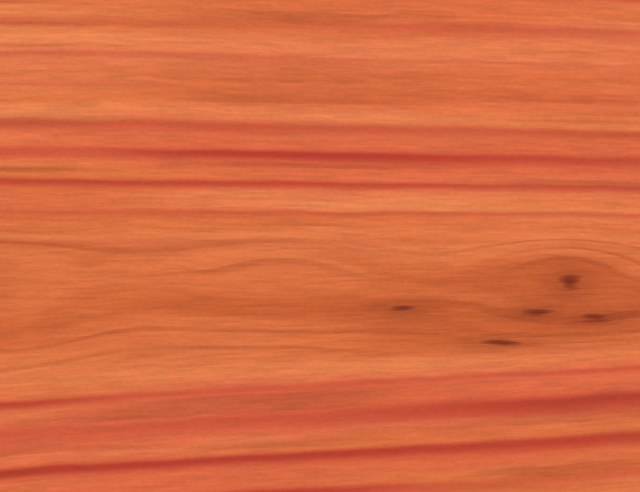
A Shadertoy shader for this texture:

```glsl
// Orange-red wood plank with long horizontal grain, red streaks and a few dark knots.
#define RINGS 15.0
#define LINES 68.0
#define WAVER 0.016
#define FIBER 0.075
#define KNOTS 5
#define ORANGE vec3(0.865, 0.450, 0.260)
#define LIGHT vec3(0.910, 0.515, 0.320)
#define BROWN vec3(0.770, 0.365, 0.200)
#define PINK vec3(0.855, 0.395, 0.265)
#define RED vec3(0.710, 0.235, 0.185)
#define DARK vec3(0.560, 0.235, 0.140)
#define KNOT vec3(0.420, 0.165, 0.110)

// Integer hash of a lattice point, 0 to 1
float hash(vec2 cell) {
    uvec2 q = uvec2(ivec2(cell)) * uvec2(1597334677u, 3812015801u);
    uint n = (q.x ^ q.y) * 1597334677u;
    n = (n ^ (n >> 15)) * 2246822519u;
    n ^= n >> 13;
    return float(n >> 8) / 16777216.0;
}

float noise(vec2 p) {
    vec2 i = floor(p), f = fract(p);
    f = f * f * (3.0 - 2.0 * f);
    return mix(mix(hash(i), hash(i + vec2(1, 0)), f.x),
               mix(hash(i + vec2(0, 1)), hash(i + vec2(1, 1)), f.x), f.y);
}

float fbm(vec2 p) {
    float sum = 0.0, amp = 0.5;
    for (int i = 0; i < 4; i++) {
        sum += amp * noise(p);
        p = p * 2.03 + 17.0;
        amp *= 0.5;
    }
    return sum / 0.9375;
}

// Red growth bands: crisp upper edge, soft lower edge, fading along the length
float redBands(float x, float v) {
    float s = v * RINGS, id = floor(s), sum = 0.0;
    for (int j = -1; j <= 1; j++) {
        float k = id + float(j);
        float centre = k + 0.5 + 0.5 * (hash(vec2(k, 91)) - 0.5);
        float width = mix(0.09, 0.21, hash(vec2(k, 37)));
        width *= 1.0 + 0.5 * smoothstep(0.25, 0.1, v);
        width *= 0.6 + 0.8 * noise(vec2(x * 3.0, k * 5.0 + 0.5));
        float d = (s - centre) / width;
        float edge = exp(-d * d * (d > 0.0 ? 2.2 : 0.6));
        float fade = smoothstep(0.15, 0.75, noise(vec2(x * 2.3 + 3.0, k * 7.0)));
        sum = max(sum, edge * mix(0.4, 1.0, fade));
    }
    return sum;
}

// Dark knots scattered right of the middle, frayed along the grain
float knots(vec2 uv) {
    float sum = 0.0;
    float fray = fbm(uv * vec2(14.0, 130.0)) - 0.5;
    for (int i = 0; i < KNOTS; i++) {
        float n = float(i);
        float f = fract(0.6 + 0.465 * n);
        vec2 centre = vec2(0.63 + 0.3 * sqrt(n / 4.0), 0.295 + 0.13 * f);
        vec2 size = vec2(0.044 - 0.022 * f, 0.007 + 0.014 * f * f);
        vec2 d = uv - centre;
        d.y -= 0.12 * d.x * (f - 0.4);
        float r = length(d / size) + 1.1 * fray;
        sum = max(sum, 0.8 * smoothstep(1.2, 0.1, r));
        sum = max(sum, 0.25 * exp(-dot(d, d / (size * size)) * 0.25));
    }
    return sum;
}

void mainImage(out vec4 fragColor, in vec2 fragCoord) {
    vec2 uv = fragCoord / iResolution.xy;
    float x = uv.x, y = uv.y;

    // Grain coordinate: rising below, level above, swirling in the heart
    float v = y - 0.08 * x * smoothstep(0.5, 0.22, y)
                + 0.03 * x * smoothstep(0.45, 0.7, y);
    float heart = smoothstep(0.18, 0.3, v) * smoothstep(0.56, 0.44, v);
    v += WAVER * (fbm(vec2(x * 4.0, y * 3.0)) - 0.5);
    v += 0.003 * (noise(vec2(x * 18.0, y * 25.0)) - 0.5);
    float swirl = v + heart * 0.13 * (noise(vec2(x * 4.5 + 2.0, y * 8.0)) - 0.5);

    // Broad washes of colour
    float tone = fbm(vec2(x * 1.6, swirl * 22.0));
    float redZone = exp(-pow((v - 0.705) / 0.13, 2.0));
    redZone = max(redZone, smoothstep(0.22, 0.17, v));
    redZone = max(redZone, 0.4 * smoothstep(0.5, 0.6, v));
    vec3 col = mix(ORANGE, LIGHT, smoothstep(0.35, 0.7, tone) * (1.0 - 0.75 * heart));
    float blush = smoothstep(0.3, 0.65, fbm(vec2(x * 1.3 + 5.0, v * 17.0)));
    col = mix(col, PINK, 0.75 * blush * redZone);
    float shade = smoothstep(0.3, 0.7, fbm(vec2(x * 2.6 + 9.0, swirl * 14.0)));
    col = mix(col, BROWN, heart * (0.2 + 0.65 * shade));

    // Red bands, then thin darker growth lines
    float fiber = fbm(vec2(x * 22.0, v * 190.0));
    float red = redBands(x, v) * (redZone + 0.06);
    col = mix(col, RED, clamp(red * (0.65 + 0.5 * fiber), 0.0, 0.92));
    float lines = smoothstep(0.62, 0.95, noise(vec2(x * 2.2, swirl * LINES)));
    lines *= 0.4 + 0.6 * noise(vec2(x * 6.0, swirl * 30.0));
    col = mix(col, DARK, 0.36 * lines);

    // Knots, fibres and pores
    col = mix(col, KNOT, knots(uv));
    float pores = noise(uv * vec2(170.0, 260.0)) - 0.5;
    col *= 1.0 + FIBER * (fiber - 0.5) * 2.0 + 0.04 * pores;
    fragColor = vec4(clamp(col, 0.0, 1.0), 1.0);
}
```
